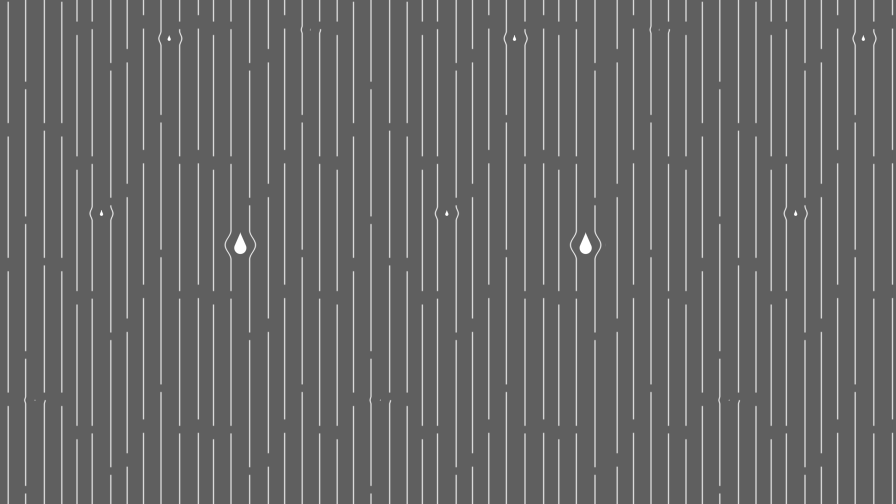
A Shadertoy shader for this pattern:

```glsl
// Thin white vertical dashes on grey, like falling rain, with a few drops between them.
// Each tile holds uneven columns of dashes; the two columns beside a drop bow around it.
// Lengths are in units of 1/432 of the canvas height, with y running downwards.

const float VIEW_HEIGHT = 432.0;
const vec3 GROUND = vec3(0.373);
const vec3 INK = vec3(1.0);

const float TILE_WIDTH = 296.0;
const float SEAM_X = 519.0;         // one tile joint is slightly wider
const float SEAM_EXTRA = 3.0;
const float LINE_WIDTH = 0.88;
const float DASH_PERIOD = 115.5;
const float SHORT_GAP = 6.5;
const float LONG_GAP = 11.5;

const float DROP_RADIUS = 5.2;      // values for a drop of size 1
const float DROP_TIP = 13.0;
const float DROP_SINK = 2.5;
const float BOW_DEPTH = 5.0;
const float BOW_HALF_HEIGHT = 12.5;
const float BOW_REACH = 10.0;

const int COLUMNS = 20;
const float COLUMN_X[COLUMNS] = float[](
    7.0, 22.0, 38.0, 53.0, 66.0, 79.0, 95.0, 109.0, 123.0, 138.0,
    154.0, 170.0, 183.0, 198.0, 214.0, 230.0, 244.0, 259.0, 274.0, 289.0);
const float GAP_START[COLUMNS] = float[](
    105.5, 70.0, 105.5, 105.5, 18.5, 18.5, 54.0, 42.0, 13.0, 98.5,
    18.5, 13.0, 18.5, 18.5, 54.0, 42.0, 13.0, 98.5, 18.5, 18.5);
const float GAP_LENGTH[COLUMNS] = float[](
    LONG_GAP, SHORT_GAP, SHORT_GAP, LONG_GAP, LONG_GAP,
    SHORT_GAP, SHORT_GAP, LONG_GAP, LONG_GAP, SHORT_GAP,
    SHORT_GAP, LONG_GAP, LONG_GAP, SHORT_GAP, SHORT_GAP,
    LONG_GAP, LONG_GAP, SHORT_GAP, SHORT_GAP, LONG_GAP);

const int DROPS = 5;
const vec3 DROP[DROPS] = vec3[](    // x, y, size
    vec3(30.0, 343.0, 0.08), vec3(87.0, 183.0, 0.26), vec3(145.0, 33.0, 0.26),
    vec3(206.0, 210.0, 1.0), vec3(266.0, 25.5, 0.08));

// Integral of a unit tent filter
float tentIntegral(float t) {
    t = clamp(t, -1.0, 1.0);
    return 0.5 + t - 0.5 * t * abs(t);
}

// Filtered coverage of a band centred on zero
float band(float offset, float halfWidth, float pixel) {
    return tentIntegral((offset + halfWidth) / pixel)
         - tentIntegral((offset - halfWidth) / pixel);
}

// Distance to a circle joined by tangents to a tip above it
float dropDistance(vec2 p, float radius, float tip) {
    p.x = abs(p.x);
    float b = radius / tip;
    float a = sqrt(1.0 - b * b);
    float k = dot(p, vec2(-b, a));
    if (k < 0.0) return length(p) - radius;
    if (k > a * tip) return length(p - vec2(0.0, tip));
    return dot(p, vec2(a, b)) - radius;
}

// Sideways shift of a column where it passes a drop
float bowOffset(float columnX, float y) {
    float shift = 0.0;
    for (int i = 0; i < DROPS; i++) {
        float side = columnX - DROP[i].x;
        if (abs(side) > BOW_REACH) continue;
        float size = DROP[i].z;
        float t = clamp((y - DROP[i].y) / (BOW_HALF_HEIGHT * sqrt(size)), -1.0, 1.0);
        shift += sign(side) * BOW_DEPTH * pow(size, 0.75) * (0.5 + 0.5 * cos(3.14159 * t));
    }
    return shift;
}

void mainImage(out vec4 fragColor, in vec2 fragCoord) {
    float pixel = VIEW_HEIGHT / iResolution.y;
    vec2 p = vec2(fragCoord.x, iResolution.y - fragCoord.y) * pixel;
    p.x = mod(p.x - SEAM_EXTRA * step(SEAM_X, p.x), TILE_WIDTH);

    float ink = 0.0;

    // Dashed columns
    for (int i = 0; i < COLUMNS; i++) {
        float halfGap = 0.5 * GAP_LENGTH[i];
        float fromGap = mod(p.y - GAP_START[i] - halfGap + 0.5 * DASH_PERIOD, DASH_PERIOD)
                      - 0.5 * DASH_PERIOD;
        float x = COLUMN_X[i] + bowOffset(COLUMN_X[i], p.y);
        float line = band(p.x - x, 0.5 * LINE_WIDTH, pixel);
        ink = max(ink, line * (1.0 - band(fromGap, halfGap, pixel)));
    }

    // Drops, dimmed when smaller than a pixel
    for (int i = 0; i < DROPS; i++) {
        float size = DROP[i].z;
        vec2 q = vec2(p.x - DROP[i].x, DROP[i].y + DROP_SINK * size - p.y);
        float d = dropDistance(q, DROP_RADIUS * size, DROP_TIP * size);
        float fill = 1.0 - smoothstep(-0.7 * pixel, 0.7 * pixel, d);
        ink = max(ink, fill * min(1.0, DROP_RADIUS * size / pixel));
    }

    fragColor = vec4(mix(GROUND, INK, ink), 1.0);
}
```
